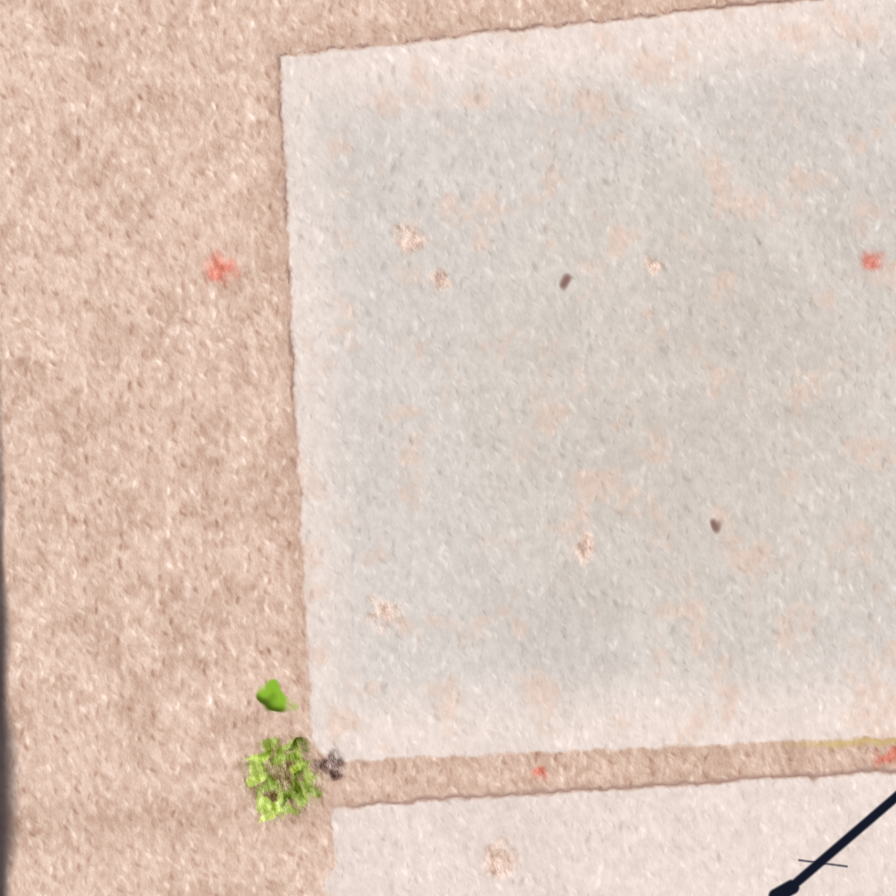
Reproduce this texture procedurally as a WebGL 2 fragment shader.

```glsl
#version 300 es
precision highp float;
uniform vec2 u_resolution;
out vec4 fragColor;

const vec3 GRAVEL = vec3(0.895, 0.775, 0.705), GRAVEL_DARK = vec3(0.79, 0.66, 0.585);
const vec3 SLAB = vec3(0.857, 0.824, 0.798), SLAB_RIM = vec3(0.95, 0.882, 0.845);
const vec3 LOWER_SLAB = vec3(0.93, 0.865, 0.83), SEAM = vec3(0.56, 0.44, 0.41);
const vec3 RUST = vec3(0.89, 0.48, 0.41), STAIN = vec3(0.91, 0.78, 0.71);
const vec3 LEAF_DARK = vec3(0.30, 0.38, 0.10), LEAF_LIGHT = vec3(0.82, 0.92, 0.45);
const vec3 SHADE = vec3(0.22, 0.19, 0.20), POLE = vec3(0.09, 0.10, 0.16);
const float GRAVEL_GRAIN = 0.21, SLAB_GRAIN = 0.125;
const int LEAVES = 30;
const vec2 CLUMP = vec2(0.315, 0.130);

// Marks as position and radius
const vec3 STAINS[6] = vec3[6](
  vec3(0.458, 0.733, 0.022), vec3(0.49, 0.685, 0.016), vec3(0.73, 0.706, 0.016),
  vec3(0.43, 0.316, 0.028), vec3(0.652, 0.388, 0.022), vec3(0.556, 0.04, 0.028));
const vec3 RUSTS[4] = vec3[4](vec3(0.247, 0.7, 0.026), vec3(0.603, 0.138, 0.016),
  vec3(0.974, 0.71, 0.02), vec3(0.992, 0.155, 0.016));

vec2 hash2(vec2 p) {
  vec3 q = fract(p.xyx * vec3(0.1031, 0.1030, 0.0973));
  q += dot(q, q.yzx + 33.33);
  return fract((q.xx + q.yz) * q.zy);
}

float noise(vec2 p) {
  vec2 i = floor(p), f = fract(p);
  f = f * f * (3.0 - 2.0 * f);
  return mix(mix(hash2(i).x, hash2(i + vec2(1, 0)).x, f.x),
             mix(hash2(i + vec2(0, 1)).x, hash2(i + vec2(1, 1)).x, f.x), f.y);
}

float fbm(vec2 p) {
  return 0.5 * noise(p) + 0.3 * noise(p * 2.1 + 7.0) + 0.2 * noise(p * 4.3 + 19.0);
}

vec2 turn(vec2 p, float a) {
  return vec2(cos(a) * p.x + sin(a) * p.y, cos(a) * p.y - sin(a) * p.x);
}

// Scattered slanted chips, each with a lit and a shaded side
float chips(vec2 p, float density) {
  float sum = 0.0;
  for (int n = 0; n < 9; n++) {
    vec2 c = floor(p) + vec2(n % 3 - 1, n / 3 - 1);
    vec2 h = hash2(c + 31.0), k = hash2(c + 83.0);
    vec2 q = turn(p - c - h, 0.35 + 1.4 * (k.x - 0.5));
    float body = 1.0 - smoothstep(0.12, 0.5, length(q * vec2(1.6, 0.8)));
    sum += body * step(k.y, density) * ((h.x > 0.5 ? 0.9 : -0.9) * (0.3 + 0.7 * h.y) + 3.0 * q.x);
  }
  return sum;
}

float segment(vec2 p, vec2 a, vec2 b) {
  vec2 d = b - a;
  return length(p - a - d * clamp(dot(p - a, d) / dot(d, d), 0.0, 1.0));
}

float corner(float a, float b, float r) {
  vec2 q = vec2(a, b) + r;
  return min(max(q.x, q.y), 0.0) + length(max(q, 0.0)) - r;
}

float spot(vec2 p, vec2 c, float r) { return 1.0 - smoothstep(0.2, 1.0, length(p - c) / r); }

float below(float edge, float width, float d) { return 1.0 - smoothstep(edge - width, edge + width, d); }

void main() {
  vec2 p = gl_FragCoord.xy / u_resolution;
  vec2 rough = p + 0.016 * (vec2(noise(p * 75.0), noise(p * 75.0 + 40.0)) - 0.5);
  float wobble = 0.009 * (fbm(p * 55.0) - 0.5);
  float cloud = fbm(p * 7.0) - 0.5, mottled = fbm(p * 26.0 + 5.0);
  float fine = fbm(turn(p, 0.35) * vec2(190, 110)) - 0.5;

  // Slab outlines, negative inside
  float left = 0.3125 + 0.046 * (0.9375 - p.y) - p.x + wobble;
  float top = p.y - 0.9375 - 0.107 * (p.x - 0.3125) + wobble;
  float bottom = 0.152 + 0.045 * (p.x - 0.443) - p.y + wobble;
  float slabD = max(corner(left, bottom, 0.035), top);
  float lowerTop = p.y - 0.098 - 0.064 * (p.x - 0.378) + wobble;
  float lowerD = max(0.37 - p.x + 3.0 * wobble, lowerTop);

  // Gravel, darker beside the slabs
  vec3 col = mix(GRAVEL, GRAVEL_DARK, 0.5 * smoothstep(0.45, 0.75, 0.4 * cloud + mottled));
  col = mix(col, GRAVEL_DARK, 0.5 * below(0.02, 0.02, min(abs(slabD), abs(lowerTop))));
  float grit = 0.5 * chips(p * 84.0, 0.6) + 0.35 * chips(p * 50.0 + 9.0, 0.25) + 1.1 * fine;
  col += GRAVEL_GRAIN * grit * vec3(0.85, 1.0, 1.05);

  // Broken seams and a mossy strip
  float upperSeam = below(0.002, 0.003, abs(slabD - 0.002)) * smoothstep(0.42, 0.62, p.y);
  float lowerSeam = below(0.002, 0.004, abs(lowerTop - 0.003)) * smoothstep(0.36, 0.41, p.x);
  col = mix(col, SEAM, 0.75 * max(upperSeam * smoothstep(0.25, 0.65, mottled + fine), lowerSeam * (0.8 + fine)));
  float moss = spot(p, vec2(0.97, 0.174), 0.12) * below(0.003, 0.004, abs(bottom - 0.003));
  col = mix(col, vec3(0.84, 0.74, 0.42), 0.6 * moss);

  // Slabs: grey centre, pale rim, faint streaks
  float rim = max(smoothstep(-0.11, -0.02, top), smoothstep(-0.11, -0.02, bottom));
  rim = max(rim, 0.8 * smoothstep(-0.08, -0.01, left));
  vec3 face = SLAB + 0.06 * cloud - vec3(0.02, 0.025, 0.035) * spot(p, vec2(0.8, 0.55), 0.42);
  face -= 0.03 * spot(p, vec2(0.64, 0.29), 0.1);
  float streak = below(0.02, 0.02, segment(p, vec2(0.73, 0.89), vec2(0.94, 0.67)));
  streak += 0.6 * below(0.006, 0.006, abs(p.x - 0.71)) + 0.6 * below(0.007, 0.007, abs(p.y - 0.575));
  face = mix(face + 0.03 * streak, SLAB_RIM, rim * (0.85 + 0.4 * cloud));
  face = mix(face, STAIN, 0.5 * smoothstep(0.55, 0.8, mottled));
  float sand = 0.5 * chips(p * 64.0 + 40.0, 0.25) + 0.4 * chips(p * 110.0, 0.35) + 0.9 * fine;
  col = mix(col, face + SLAB_GRAIN * sand, below(-0.001, 0.003, slabD));
  col = mix(col, LOWER_SLAB + 0.06 * cloud + SLAB_GRAIN * sand, below(0.0, 0.003, lowerD));

  // Stains, rust and dark pits
  for (int i = 0; i < 6; i++)
    col = mix(col, STAIN + 0.6 * fine, 0.8 * spot(rough, STAINS[i].xy, STAINS[i].z));
  for (int i = 0; i < 4; i++)
    col = mix(col, RUST + 0.4 * fine, 0.75 * spot(rough, RUSTS[i].xy, RUSTS[i].z));
  col = mix(col, SEAM, max(spot(rough, vec2(0.799, 0.418), 0.012), spot(rough, vec2(0.634, 0.684), 0.01)));

  // Weed clump and single leaf
  col = mix(col, vec3(0.45, 0.40, 0.22) + fine, 0.75 * spot(rough, CLUMP, 0.06));
  col = mix(col, SEAM * 0.7 + fine, 0.8 * spot(rough, vec2(0.368, 0.146), 0.02));
  for (int i = 0; i < LEAVES; i++) {
    vec2 h = hash2(vec2(i, 17));
    float a = 2.4 * float(i);
    vec2 c = CLUMP + vec2(0.034, 0.046) * sqrt(h.x) * vec2(cos(a), sin(a));
    float leaf = length(turn(rough - c, 7.0 * h.y) / vec2(0.011, 0.005));
    col = mix(col, mix(LEAF_DARK, LEAF_LIGHT, h.y) + 0.6 * fine, 0.8 * below(1.0, 0.4, leaf));
  }
  vec2 blade = turn(rough - vec2(0.307, 0.221), -0.6) / vec2(0.021, 0.012);
  vec3 bladeColor = mix(LEAF_DARK, vec3(0.56, 0.74, 0.22), smoothstep(-0.7, 0.5, blade.y));
  col = mix(col, bladeColor, below(1.0, 0.25, length(blade)));

  // Patchy shade along the left border
  float reach = 0.004 + 0.03 * noise(vec2(3, p.y * 13.0)) * below(0.42, 0.18, p.y);
  col = mix(col, SHADE, 0.85 * below(0.5, 0.5, p.x / reach) * below(0.47, 0.23, p.y));

  // Pole with a thicker foot and a thin twig
  float pole = segment(p, vec2(0.875, 0.003), vec2(1.01, 0.119)) - 0.005;
  pole = min(pole, segment(p, vec2(0.866, 0), vec2(0.884, 0.01)) - 0.008);
  col = mix(col, POLE, 0.7 * below(0.001, 0.0015, segment(p, vec2(0.892, 0.04), vec2(0.945, 0.033))));
  fragColor = vec4(clamp(mix(col, POLE, below(0.0, 0.002, pole)), 0.0, 1.0), 1.0);
}
```
